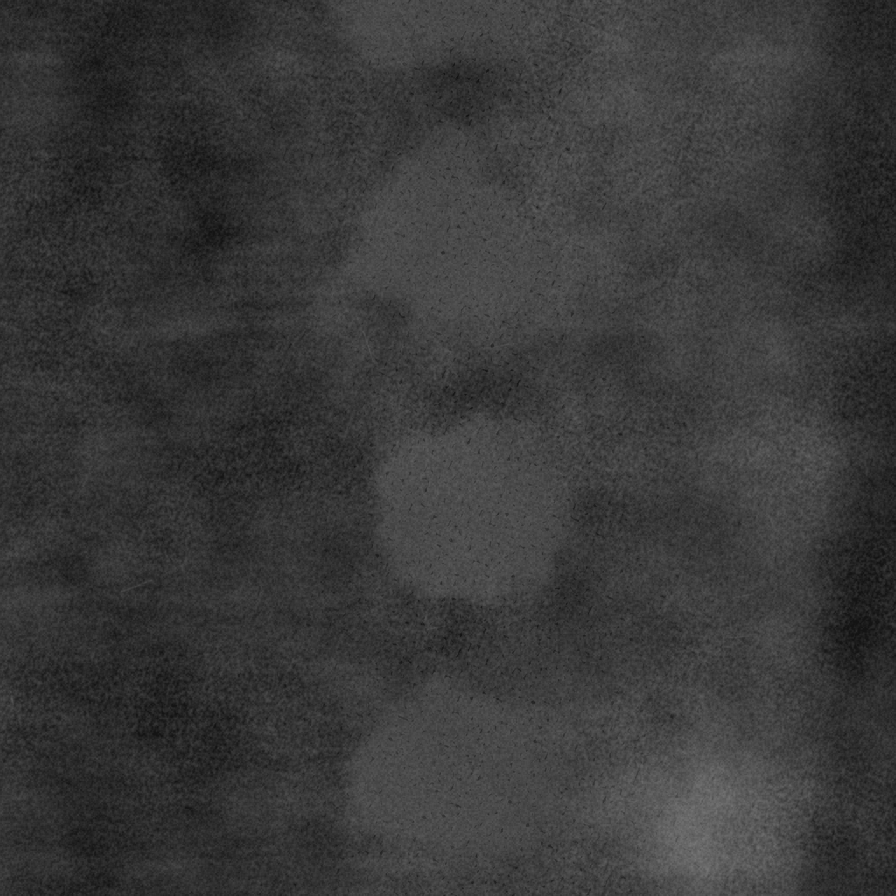
Reproduce this texture procedurally as a Shadertoy shader.

```glsl
// Dark worn concrete: soft grey blotches, leathery grain, pits and faint scratches.

vec2 hash2(vec2 p) {
    vec3 q = fract(p.xyx * vec3(0.1031, 0.1030, 0.0973));
    q += dot(q, q.yzx + 33.33);
    return fract((q.xx + q.yz) * q.zy);
}

float cornerSlope(vec2 cell, vec2 offset) {
    float angle = 6.2832 * hash2(cell).x;
    return dot(vec2(cos(angle), sin(angle)), offset);
}

// Gradient noise, roughly -0.7 to 0.7
float noise(vec2 p) {
    vec2 i = floor(p), f = fract(p);
    vec2 u = f * f * f * (f * (f * 6.0 - 15.0) + 10.0);
    vec2 e = vec2(1.0, 0.0);
    float low = mix(cornerSlope(i, f), cornerSlope(i + e, f - e), u.x);
    float high = mix(cornerSlope(i + e.yx, f - e.yx), cornerSlope(i + e.xx, f - e.xx), u.x);
    return mix(low, high, u.y);
}

float fbm(vec2 p) {
    float sum = 0.0, amplitude = 1.0;
    for (int i = 0; i < 5; i++) {
        sum += amplitude * noise(p);
        p = mat2(1.6, 1.2, -1.2, 1.6) * p + 17.3;
        amplitude *= 0.55;
    }
    return sum;
}

float segmentDistance(vec2 p, vec2 a, vec2 b) {
    vec2 ab = b - a;
    return length(p - a - ab * clamp(dot(p - a, ab) / dot(ab, ab), 0.0, 1.0));
}

// Short hairline scratches, mostly upright or level
float scratches(vec2 p, float pixel) {
    float mark = 0.0;
    for (int i = 0; i < 14; i++) {
        vec2 start = hash2(vec2(float(i) + 3.0, 41.0));
        vec2 shape = hash2(vec2(float(i) + 8.0, 97.0));
        float angle = 1.5708 * float(i % 2) + 0.7 * (shape.x - 0.5);
        vec2 end = start + (0.012 + 0.03 * shape.y) * vec2(cos(angle), sin(angle));
        float d = segmentDistance(p + 0.003 * noise(p * 40.0), start, end);
        mark += (0.2 + 0.6 * shape.x) * (1.0 - smoothstep(0.0, 0.0007 + pixel, d));
    }
    return mark;
}

void mainImage(out vec4 fragColor, in vec2 fragCoord) {
    vec2 p = fragCoord / iResolution.xy;
    float pixel = 1.0 / iResolution.y;
    vec2 warp = vec2(fbm(p * 5.0 + 2.0), fbm(p * 5.0 + 31.0));
    vec2 w = p + 0.045 * warp;

    // Dark left side, paler centre and right, dark right border
    float grey = 0.166 + 0.082 * smoothstep(0.2, 0.46, w.x);
    grey -= 0.095 * smoothstep(0.86, 0.97, w.x);
    grey += 0.035 * (1.0 - smoothstep(0.0, 0.09, w.x));

    // Cloudy stains and brushed level streaks
    grey += 0.075 * fbm(p * 4.0 + 9.0) + 0.042 * fbm(p * 15.0 + 5.0);
    float brushed = fbm(vec2(p.x * 5.0, p.y * 75.0) + 0.8 * warp);
    grey += 0.022 * brushed * (1.0 - 0.7 * smoothstep(0.3, 0.6, p.x));

    // Column of smooth blotches, each with a shadow above and a pale seam below
    float smoothed = 0.0;
    for (int i = 0; i < 4; i++) {
        float row = float(i);
        vec2 q = w - vec2(0.5 + 0.025 * sin(row * 1.7), 0.14 + 0.3 * row);
        float blotch = length(vec2(q.x * (1.0 + 2.5 * q.y), q.y)) + 0.02 * fbm(p * 18.0 + row);
        smoothed = max(smoothed, 1.0 - smoothstep(0.08, 0.115, blotch));
        vec2 shadow = (q - vec2(0.03, 0.155)) / vec2(0.11, 0.04);
        grey -= 0.065 * exp(-dot(shadow, shadow));
        float seam = (p.y - 0.035 - 0.3 * row + 0.006 * warp.y) / 0.012;
        grey += 0.04 * exp(-seam * seam) * smoothstep(-0.3, 0.5, noise(vec2(p.x * 6.0, row + 0.5)));
    }
    grey = mix(grey, 0.297 + 0.03 * warp.x, 0.85 * smoothed);

    // Pale dusty lower right corner
    vec2 corner = (w - vec2(0.81, 0.075)) / vec2(0.14, 0.1);
    grey += 0.1 * exp(-dot(corner, corner));

    // Leathery grain, calmer inside the blotches
    vec2 g = mat2(0.92, 0.39, -0.39, 0.92) * p + 0.004 * warp;
    float leather = 0.6 * noise(g * 125.0) + noise(g * vec2(255.0, 215.0) + 7.0);
    float roughness = 0.75 + 0.5 * smoothstep(-0.3, 0.4, noise(p * 7.0 + 60.0));
    grey += 0.068 * leather * roughness * (1.0 - 0.45 * smoothed);
    grey += 0.05 * (hash2(floor(p * 512.0)).x - 0.5);

    // Small dark pits, denser towards the middle
    float pits = smoothstep(0.28, 0.52, noise(g * vec2(215.0, 180.0) + 83.0));
    grey -= 0.085 * pits * (0.3 + 0.7 * exp(-pow((p.x - 0.55) / 0.22, 2.0)));

    grey += 0.07 * scratches(p, pixel);
    fragColor = vec4(vec3(clamp(grey, 0.08, 0.46)), 1.0);
}
```
